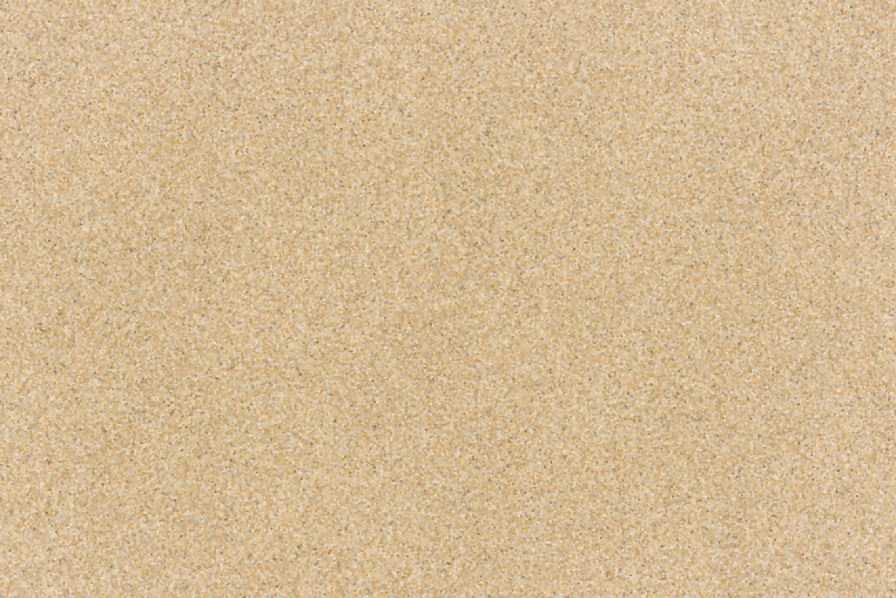
Reproduce this texture procedurally as a WebGL 2 fragment shader.

```glsl
#version 300 es
precision highp float;
// Fine, evenly lit beach sand: tiny pale and ochre grains with sparse dark specks.

uniform vec2 u_resolution;
out vec4 fragColor;

const float GRAINS_PER_HEIGHT = 285.0;
const float GRAIN_SHARPNESS = 5.0;    // higher gives crisper grain borders
const float COLOUR_GAIN = 1.25;       // spread of grain colours about the mean
const float BRIGHTNESS_SPREAD = 0.14; // random light and shade per grain
const float SPECK_SHARE = 0.03;
const float SPECK_SHADE = 0.78;
const float DRIFT_AMOUNT = 0.0035;
const vec3 MEAN_SAND = vec3(0.842, 0.738, 0.580);
const vec3 EDGE_TINT = vec3(0.016, 0.016, 0.036);

const int TONES = 6;
const vec3 TONE[TONES] = vec3[TONES](
    vec3(0.84, 0.75, 0.61), vec3(0.85, 0.74, 0.57), vec3(0.87, 0.79, 0.68),
    vec3(0.79, 0.68, 0.52), vec3(0.83, 0.70, 0.51), vec3(0.80, 0.66, 0.44));
const float SHARE[TONES] = float[TONES](0.30, 0.21, 0.17, 0.14, 0.13, 0.05);

// Integer hash: four independent values in 0..1 per cell
vec4 hash4(ivec2 cell) {
    uvec4 v = uvec4(uint(cell.x + 4096), uint(cell.y + 4096), 17u, 91u);
    v = v * 1664525u + 1013904223u;
    for (int i = 0; i < 2; i++) {
        v.x += v.y * v.w;
        v.y += v.z * v.x;
        v.z += v.x * v.y;
        v.w += v.y * v.z;
        v ^= v >> 16u;
    }
    return vec4(v >> 8u) / 16777216.0;
}

// Pick a tone by its share of the area
vec3 pickTone(float pick) {
    vec3 tone = TONE[TONES - 1];
    float total = 0.0;
    for (int i = 0; i < TONES; i++) {
        if (pick >= total && pick < total + SHARE[i]) tone = TONE[i];
        total += SHARE[i];
    }
    return tone;
}

vec3 grainColour(vec4 rnd) {
    vec3 colour = MEAN_SAND + (pickTone(rnd.z) - MEAN_SAND) * COLOUR_GAIN;
    colour *= 1.0 + BRIGHTNESS_SPREAD * (rnd.w - 0.5);
    float speckPick = fract(rnd.w * 37.0 + rnd.z * 11.0);
    return speckPick < SPECK_SHARE ? colour * SPECK_SHADE : colour;
}

// Cellular noise with soft borders: nearby grains blend by distance
vec3 sandGrains(vec2 p) {
    ivec2 home = ivec2(floor(p));
    vec3 sum = vec3(0.0);
    float weightSum = 0.0;
    for (int y = -1; y <= 1; y++) {
        for (int x = -1; x <= 1; x++) {
            ivec2 cell = home + ivec2(x, y);
            vec4 rnd = hash4(cell);
            vec2 offset = vec2(cell) + rnd.xy - p;
            float weight = exp(-GRAIN_SHARPNESS * dot(offset, offset));
            sum += weight * grainColour(rnd);
            weightSum += weight;
        }
    }
    return sum / weightSum;
}

// Layered sines: faint, mostly upright unevenness
float drift(vec2 p) {
    return sin(p.x * 13.0 + 1.6 * sin(p.y * 4.0))
         + 0.6 * sin(p.x * 29.0 - p.y * 7.0 + 2.0 * sin(p.y * 9.0))
         + 0.5 * sin(p.y * 17.0 + 2.0 * sin(p.x * 8.0));
}

void main() {
    vec2 uv = gl_FragCoord.xy / u_resolution;
    vec2 p = gl_FragCoord.xy / u_resolution.y;

    vec3 colour = sandGrains(p * GRAINS_PER_HEIGHT);

    // Paler, cooler sand toward the border, strongest at the upper right
    vec2 fromCentre = uv - vec2(0.45, 0.42);
    float edge = smoothstep(0.05, 0.65, dot(fromCentre, fromCentre) * 1.4);
    colour += EDGE_TINT * (edge - 0.2);
    colour += DRIFT_AMOUNT * drift(p);

    fragColor = vec4(clamp(colour, 0.0, 1.0), 1.0);
}
```
